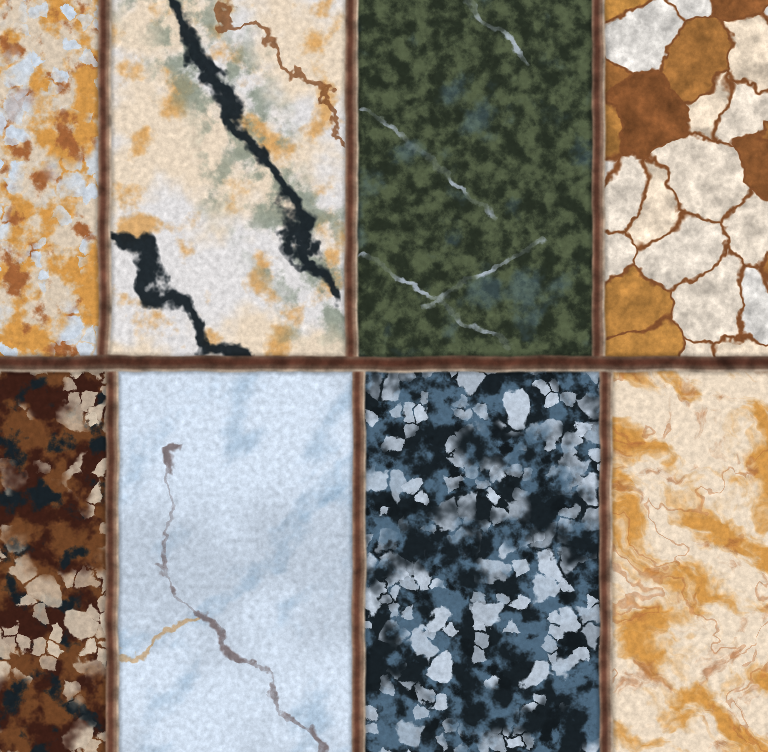
Reproduce this texture procedurally as a WebGL 2 fragment shader.

```glsl
#version 300 es
precision highp float;
uniform vec2 u_resolution;
out vec4 fragColor;

const vec3 PALE = vec3(.8, .85, .91), CREAM = vec3(.91, .84, .75), OCHRE = vec3(.82, .59, .3);
const vec3 BROWN = vec3(.5, .31, .18), UMBER = vec3(.23, .12, .09), INK = vec3(.1, .13, .15);
const vec3 STEEL = vec3(.34, .45, .54), GREEN = vec3(.22, .26, .2);

vec2 hash2(vec2 p) {
  vec3 q = fract(p.xyx * vec3(.1031, .103, .0973));
  q += dot(q, q.yzx + 33.33);
  return fract((q.xx + q.yz) * q.zy);
}
float corner(vec2 cell, vec2 offset) {
  return dot(hash2(cell) * 2. - 1., offset);
}
float gradientNoise(vec2 p) {
  vec2 i = floor(p), f = p - i, u = f * f * (3. - 2. * f), e = vec2(1, 0);
  return mix(mix(corner(i, f), corner(i + e, f - e), u.x),
             mix(corner(i + e.yx, f - e.yx), corner(i + 1., f - 1.), u.x), u.y);
}
// Layered noise centred on one half
float fbm(vec2 p) {
  float sum = .5, amp = .6;
  for (int i = 0; i < 5; i++) {
    sum += amp * gradientNoise(p + 40.);
    p = mat2(1.6, 1.2, -1.2, 1.6) * p + 7.3;
    amp *= .55;
  }
  return sum;
}
float blot(vec2 p, float freq, float low, float high) {
  return smoothstep(low, high, fbm(p * freq + low * 50.));
}
vec2 warp(vec2 p, float freq, float amount) {
  return p + amount * (vec2(fbm(p * freq), fbm(p * freq + 19.)) - .5);
}
// x = gap to the cell border, yz = random pair of the cell
vec3 cells(vec2 p) {
  vec2 base = floor(p), id = base;
  float near = 9., second = 9.;
  for (int k = 0; k < 9; k++) {
    vec2 cell = base + vec2(k % 3, k / 3) - 1.;
    float d = distance(p, cell + .1 + .8 * hash2(cell + 60.));
    if (d < near) { second = near; near = d; id = cell; }
    else second = min(second, d);
  }
  return vec3(second - near, hash2(id + 131.));
}
float chips(vec2 p, float freq, float share) {
  vec3 c = cells(warp(p, freq * .8, .9 / freq) * freq);
  return smoothstep(.03, .2, c.x) * step(1. - share, c.y) * (.65 + .35 * c.z);
}
// Distance to the segment from ends.xy to ends.zw
float crack(vec2 p, vec4 ends) {
  vec2 a = p - ends.xy, b = ends.zw - ends.xy;
  return length(a - b * clamp(dot(a, b) / dot(b, b), 0., 1.));
}
float stroke(float d, float width) {
  return smoothstep(width, width * .35, d);
}

vec3 speckle(vec2 p, vec3 ground, vec3 stain, vec3 deep, vec3 chip, float freq) {
  vec3 c = mix(ground, stain, blot(p, freq, .42, .62));
  c = mix(c, deep, blot(p, freq * 1.4, .54, .76));
  float flakes = max(chips(p, freq * 1.3, .3), chips(p + 3., freq * 2.3, .3));
  return mix(c, chip, blot(p, 9., .32, .55) * flakes);
}
vec3 veinedWhite(vec2 p) {
  vec2 w = warp(p, 13., .08);
  float diagonal = crack(w, vec4(.22, 1.02, .44, .6));
  float low = crack(w, vec4(.14, .69, .32, .51));
  float thin = crack(w, vec4(.3, 1, .47, .82)), n = fbm(p * 26.);
  vec3 c = mix(vec3(.88, .87, .87), CREAM, blot(p, 7., .4, .65));
  c = mix(c, OCHRE, .75 * blot(p, 15., .56, .78));
  c = mix(c, vec3(.52, .56, .5), .8 * stroke(diagonal, .09) * blot(p, 26., .4, .65));
  c = mix(c, BROWN, .8 * stroke(thin, .002 + .012 * n * n));
  return mix(c, INK, .95 * stroke(min(diagonal, low), .008 + .016 * n));
}
vec3 greenStone(vec2 p) {
  vec2 w = warp(p, 20., .03);
  float falling = min(crack(w, vec4(.48, .86, .66, .71)), crack(w, vec4(.48, .665, .68, .54)));
  float upper = min(crack(w, vec4(.61, 1, .7, .92)), crack(w, vec4(.56, .59, .73, .68)));
  vec3 c = mix(GREEN * .72, vec3(.33, .37, .27), blot(p, 42., .3, .72));
  c = mix(c, STEEL, .35 * blot(p, 13., .57, .8));
  float fade = .15 + .7 * blot(p, 18., .35, .65);
  return mix(c, PALE * .88, fade * stroke(min(falling, upper), .0045));
}
vec3 breccia(vec2 p) {
  vec3 c = cells(warp(p, 13., .05) * 12.5);
  vec3 stone = mix(mix(BROWN, OCHRE * .88, c.z), mix(CREAM, PALE, c.z * .5), step(.48, c.y));
  stone *= .72 + .56 * fbm(p * 34. + c.y * 9.);
  return mix(BROWN, stone, smoothstep(.01, .09, c.x));
}
vec3 paleMarble(vec2 p) {
  vec2 w = warp(p, 14., .055);
  float dark = min(crack(w, vec4(.23, .4, .22, .24)), crack(w, vec4(.21, .25, .43, 0)));
  float rusty = crack(w, vec4(.15, .13, .27, .17)), haze = crack(w, vec4(.27, .17, .48, .4));
  vec3 c = mix(PALE * .93, PALE * 1.04, blot(p, 6., .3, .65));
  float cloud = blot(mat2(.7, .7, -.7, .7) * p * vec2(1.6, 1), 9., .55, .85);
  c = mix(c, STEEL * 1.3, .35 * cloud + .45 * stroke(haze, .02) * fbm(p * 40.));
  c = mix(c, OCHRE * .9, .55 * stroke(rusty, .005));
  float n = blot(p, 30., .35, .68);
  return mix(c, vec3(.42, .36, .36), (.3 + .5 * n) * stroke(dark, .003 + .006 * n));
}
vec3 goldCloud(vec2 p) {
  vec2 w = warp(p, 8., .09);
  vec3 c = mix(CREAM * 1.02, OCHRE, blot(mat2(.8, .6, -.6, .8) * w * vec2(1, 1.7), 11., .42, .72));
  c = mix(c, BROWN * 1.3, .6 * blot(w, 26., .58, .85));
  return mix(c, BROWN * 1.4, .4 * stroke(abs(fbm(w * 5.) - .5), .012));
}
vec3 tile(vec2 p, int column, bool upper) {
  if (column == 1) return upper ? veinedWhite(p) : paleMarble(p);
  if (column > 2) return upper ? breccia(p) : goldCloud(p);
  if (column == 2) return upper ? greenStone(p) : speckle(p, INK, STEEL * .9, INK * .8, PALE * .96, 23.);
  return upper ? speckle(p, CREAM * .93, OCHRE, BROWN * 1.25, PALE, 21.)
               : speckle(p, UMBER, BROWN * .85, INK, CREAM * .9, 20.);
}
// Joint profile, t runs from -1 to 1 across it
vec3 grout(float t, float wear, vec3 core) {
  vec3 c = mix(core, UMBER * 1.3, .7 * smoothstep(.7, .1, abs(t + .25)));
  return mix(c, CREAM * .8, .7 * smoothstep(.45, .85, t)) * (.65 + .7 * wear);
}

void main() {
  vec2 p = gl_FragCoord.xy / u_resolution * vec2(1.02, 1);
  float soft = 1.5 / u_resolution.y, wear = fbm(p * 45.), wobble = .004 * (fbm(p * 14.) - .5);

  // Four columns in two rows, the lower row shifted right
  float rowGap = .516 - p.y + wobble, pitch = .328;
  bool upper = rowGap < 0.;
  float s = (p.x - (upper ? .139 : .149)) / pitch;
  float columnGap = (s - round(s)) * pitch + wobble;
  vec3 color = tile(p, int(floor(s)) + 1, upper);

  // Grain and edge shade, then the joints
  color *= .88 + .24 * fbm(p * 130.);
  vec2 gap = vec2(columnGap, rowGap), wide = vec2(.0088, .0105), edge = abs(gap) - wide;
  color *= mix(.78, 1., smoothstep(0., .007, min(edge.x, edge.y)));
  vec2 cover = 1. - smoothstep(-soft, soft, edge);
  color = mix(color, grout(gap.x / wide.x, wear, vec3(.53, .42, .35)), cover.x);
  color = mix(color, grout(gap.y / wide.y, wear, vec3(.38, .29, .24)), cover.y);
  fragColor = vec4(clamp(color, 0., 1.), 1);
}
```
